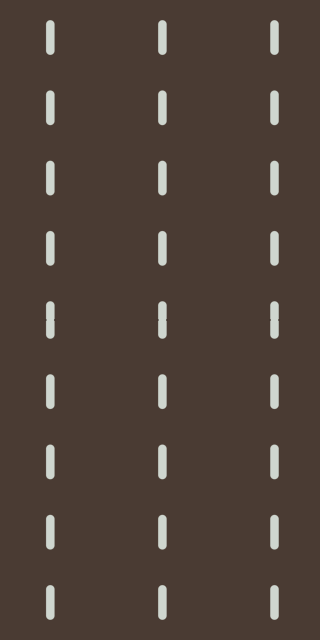
Write a Shadertoy shader that draws this pattern.

```glsl
float capsule(vec2 p, float halfLength, float radius) {
    p.y -= clamp(p.y, -halfLength, halfLength);
    return length(p) - radius;
}

float coverage(float dist, float pixel) {
    return 1.0 - smoothstep(-0.75 * pixel, 0.75 * pixel, dist);
}

void mainImage(out vec4 fragColor, in vec2 fragCoord) {
    // Canvas width is one unit; the origin sits at the centre
    float pixel = 1.0 / iResolution.x;
    vec2 uv = (fragCoord - 0.5 * iResolution.xy) * pixel;

    // Three columns, with rows mirrored about the middle seam
    vec2 pitch = vec2(0.3503, 0.2196);
    vec2 folded = vec2(uv.x - 0.0075, abs(uv.y)) - vec2(0.0, 0.0043);
    vec2 cell = folded - pitch * round(folded / pitch);

    vec3 ground = vec3(0.29, 0.23, 0.20);
    vec3 dashColor = vec3(0.81, 0.84, 0.81);
    float dash = capsule(cell, 0.0409, 0.0133);
    vec3 color = mix(ground, dashColor, coverage(dash, pixel));

    // Small dark nicks where the seam crosses the middle dashes
    vec2 nickOffset = vec2(abs(cell.x) - 0.0143, uv.y);
    float nick = length(nickOffset) - 0.0026;
    color = mix(color, ground * 0.85, coverage(nick, pixel));

    fragColor = vec4(color, 1.0);
}
```
